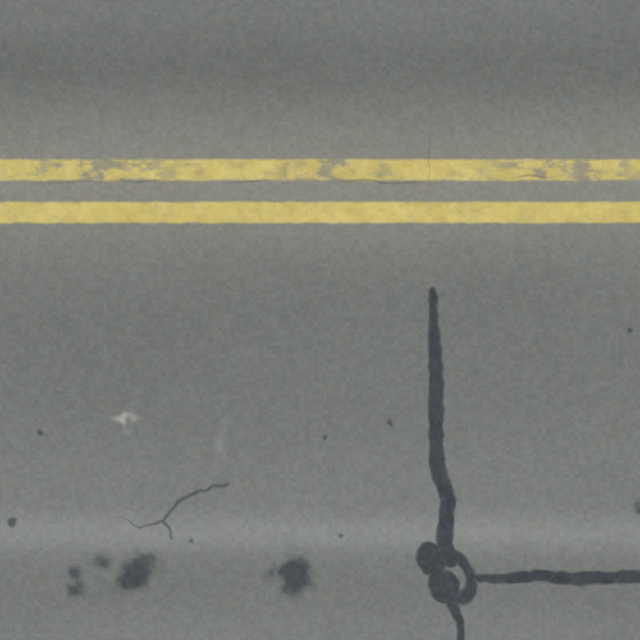
Reproduce this texture procedurally as a Shadertoy shader.

```glsl
// Worn asphalt road with a double yellow line, tar-sealed cracks and small potholes.
#define ASPHALT vec3(0.453, 0.463, 0.455)
#define PAINT vec3(0.805, 0.738, 0.445)
#define TAR vec3(0.26, 0.28, 0.295)
#define LINE_HALF 0.0165
#define GRAIN 0.06
#define WEAR 0.8
#define SOFT 0.0032

float hash(vec2 p) {
    vec3 q = fract(vec3(p.xyx) * 0.1031);
    q += dot(q, q.yzx + 33.33);
    return fract((q.x + q.y) * q.z);
}
float noise(vec2 p) {
    vec2 i = floor(p), f = fract(p);
    f = f * f * (3.0 - 2.0 * f);
    return mix(mix(hash(i), hash(i + vec2(1, 0)), f.x),
               mix(hash(i + vec2(0, 1)), hash(i + vec2(1, 1)), f.x), f.y);
}
float fbm(vec2 p) {
    float sum = 0.0;
    for (float amp = 0.53; amp > 0.05; amp *= 0.5, p = p * 2.03 + 17.3) sum += amp * noise(p);
    return sum;
}
float bump(float x, float center, float width) {
    float t = (x - center) / width;
    return exp(-t * t);
}
float cover(float d, float soft) { return 1.0 - smoothstep(-soft, soft, d); }

// Capsule whose radius (z) varies from a to b.
float stroke(vec2 p, vec3 a, vec3 b) {
    vec2 ab = b.xy - a.xy;
    float t = clamp(dot(p - a.xy, ab) / dot(ab, ab), 0.0, 1.0);
    return length(p - a.xy - ab * t) - mix(a.z, b.z, t);
}
float ellipse(vec2 p, vec2 center, vec2 radius, float angle) {
    float c = cos(angle), s = sin(angle);
    vec2 q = mat2(c, -s, s, c) * (p - center);
    return (length(q / radius) - 1.0) * min(radius.x, radius.y);
}
float tarSeal(vec2 p) {
    vec3 seam[6] = vec3[](vec3(.676, .546, .006), vec3(.681, .414, .011), vec3(.682, .275, .012),
        vec3(.700, .220, .012), vec3(.694, .150, .012), vec3(.704, .125, .012));
    vec3 side[5] = vec3[](vec3(.742, .096, .006), vec3(.785, .095, .008), vec3(.835, .101, .009),
        vec3(.905, .095, .010), vec3(1.02, .101, .010));
    float d = stroke(p, seam[4], seam[5]);
    for (int i = 0; i < 4; i++)
        d = min(d, min(stroke(p, seam[i], seam[i + 1]), stroke(p, side[i], side[i + 1])));
    // Knot where the seams meet, with its tail
    d = min(d, abs(ellipse(p, vec2(.711, .099), vec2(.023, .035), 0.45)) - .008);
    d = min(d, ellipse(p, vec2(.672, .128), vec2(.021, .026), 0.3));
    d = min(d, ellipse(p, vec2(.694, .084), vec2(.023, .030), 0.6));
    d = min(d, stroke(p, vec3(.706, .056, .008), vec3(.719, .028, .006)));
    return min(d, stroke(p, vec3(.719, .028, .006), vec3(.719, -.02, .006)));
}
float potholes(vec2 p) {
    float d = min(ellipse(p, vec2(.213, .104), vec2(.032, .021), 0.6),
                  ellipse(p, vec2(.461, .102), vec2(.023, .030), -0.25));
    vec3 pits[5] = vec3[](vec3(.159, .121, .011), vec3(.120, .103, .007), vec3(.121, .077, .009),
        vec3(.425, .106, .005), vec3(.997, .205, .006));
    for (int i = 0; i < 5; i++) d = min(d, length(p - pits[i].xy) - pits[i].z);
    return d;
}
float hairCracks(vec2 p) {
    vec3 path[6] = vec3[](vec3(.355, .245, .002), vec3(.312, .233, .0022), vec3(.276, .212, .0025),
        vec3(.257, .186, .002), vec3(.215, .177, .001), vec3(.185, .193, -.001));
    float d = stroke(p, path[3], vec3(.269, .160, .001));
    for (int i = 0; i < 5; i++) d = min(d, stroke(p, path[i], path[i + 1]));
    return d;
}

void mainImage(out vec4 fragColor, in vec2 fragCoord) {
    vec2 p = fragCoord / iResolution.xy;
    vec2 warp = vec2(noise(p * 75.0), noise(p * 75.0 + 41.0)) - 0.5;
    vec2 q = p + .006 * warp;
    float rough = fbm(p * 55.0), patches = fbm(p * vec2(5.0, 9.0)) - 0.5;

    // Asphalt with traffic-polished bands
    float center = bump(p.y, .715, .115), ridge = bump(p.y, .165 + .012 * patches, .03);
    float shade = .01 * smoothstep(.92, 1.0, p.y) - .03 * bump(p.y, .89, .055) + .07 * center
        + .062 * ridge + .025 * bump(p.y, .23, .13) + .03 * smoothstep(.09, .0, p.y) + .022 * patches;
    vec3 col = ASPHALT + shade + center * vec3(.012, .002, -.022);

    // Double line, the upper one chipped and faded in stretches
    float zones = bump(p.x, .14, .13) + bump(p.x, .52, .08) + bump(p.x, .88, .12);
    float chips = fbm(p * vec2(45.0, 70.0) + 9.0);
    for (int i = 0; i < 2; i++) {
        float amount = i == 0 ? .2 + .8 * zones : .12;
        float band = cover(abs(p.y - (i == 0 ? .7345 : .668) + .002 * warp.y) - LINE_HALF, SOFT);
        float wear = .12 * amount + amount * smoothstep(.40, .75, chips);
        col = mix(col, PAINT + .09 * (rough - .5), band * (1.0 - WEAR * clamp(wear, 0.0, 1.0)));
    }

    // Fine cracks along and across the paint
    float edgeY = .716 + .010 * smoothstep(.76, .86, p.x) + .008 * (noise(vec2(p.x * 28.0, 3.0)) - .5);
    float fine = .5 * cover(abs(p.y - edgeY) - .001, .003) * smoothstep(.2, .7, noise(p * 18.0));
    fine += .35 * cover(abs(p.x - .671 - .006 * warp.x) - .0006, .0025)
        * smoothstep(.713, .72, p.y) * smoothstep(.84, .76, p.y);
    col = mix(col, vec3(.36, .35, .31), fine);

    // Tar, ragged holes and branching crack
    float hole = potholes(q) + .022 * (rough - .5);
    col = mix(col, TAR, .35 * cover(hole - .003, .012));
    col = mix(col, TAR, .72 * cover(hole + .003, .008));
    col = mix(col, TAR + .07 * (rough - .5), .92 * cover(tarSeal(p + .004 * warp), SOFT));
    col = mix(col, TAR, .65 * cover(hairCracks(q), SOFT));

    // Scattered spots, then pale splashes
    vec3 spots[7] = vec3[](vec3(.061, .324, .004), vec3(.608, .340, .004), vec3(.508, .319, .003),
        vec3(.985, .483, .004), vec3(.300, .154, .003), vec3(.534, .163, .003), vec3(.020, .185, .007));
    for (int i = 0; i < 7; i++)
        col = mix(col, TAR, .7 * cover(length(q - spots[i].xy) - spots[i].z, .004));
    col = mix(col, vec3(.74, .74, .70), .7 * cover(length(p + .03 * warp - vec2(.203, .347)) - .011, .012));
    col = mix(col, vec3(.66), .2 * cover(ellipse(q, vec2(.346, .308), vec2(.008, .028), -.1), .008));

    // Aggregate grain
    float grain = .5 * noise(p * 280.0) + .5 * noise(p * 140.0 + 71.0) - .5;
    col += GRAIN * grain + .014 * (noise(p * 110.0 + 23.0) - .5) * vec3(1, 0, -1);
    fragColor = vec4(clamp(col, 0.0, 1.0), 1.0);
}
```
